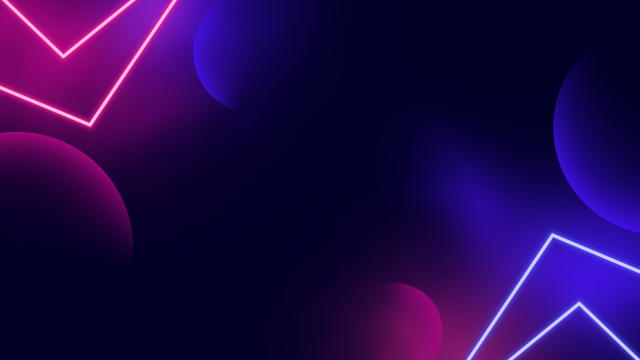
A WebGL 1 fragment shader for this background:

```glsl
precision highp float;
// Neon chevrons and rim-lit discs over soft magenta and blue haze on deep navy.

uniform vec2 u_resolution;

#define NAVY vec3(0.004, 0.0, 0.145)
#define MAGENTA vec3(0.64, 0.02, 0.49)
#define ROSE vec3(0.62, 0.09, 0.43)
#define VIOLET vec3(0.60, 0.15, 0.85)
#define BLUE vec3(0.25, 0.06, 0.90)
#define NEON_PINK vec3(1.0, 0.10, 0.60)
#define NEON_BLUE vec3(0.32, 0.32, 1.0)
#define TUBE_RADIUS 0.0045
#define HAZE_SCALE 4.5
#define HAZE_WARP 0.045
#define HAZE_CONTRAST 0.35

vec2 randomGradient(vec2 cell) {
  float angle = 6.2832 * fract(sin(dot(cell, vec2(127.1, 311.7))) * 43758.5);
  return vec2(cos(angle), sin(angle));
}

float gradientNoise(vec2 p) {
  vec2 i = floor(p), f = fract(p);
  vec2 u = f * f * f * (f * (f * 6.0 - 15.0) + 10.0);
  vec2 e = vec2(0.0, 1.0);
  float bottom = mix(dot(randomGradient(i), f),
                     dot(randomGradient(i + e.yx), f - e.yx), u.x);
  float top = mix(dot(randomGradient(i + e.xy), f - e.xy),
                  dot(randomGradient(i + e.yy), f - e.yy), u.x);
  return mix(bottom, top, u.y);
}

float fbm(vec2 p) {
  float sum = 0.0, amplitude = 0.7;
  for (int i = 0; i < 3; i++) {
    sum += amplitude * gradientNoise(p);
    p = p * 2.03 + 7.1;
    amplitude *= 0.45;
  }
  return sum;
}

// Elliptical Gaussian falloff, rotated by angle
float glow(vec2 p, vec2 center, vec2 size, float angle) {
  float c = cos(angle), s = sin(angle);
  vec2 q = p - center;
  q = vec2(c * q.x + s * q.y, c * q.y - s * q.x) / size;
  return exp(-dot(q, q));
}

float segmentDistance(vec2 p, vec2 a, vec2 b) {
  vec2 pa = p - a, ba = b - a;
  return length(pa - ba * clamp(dot(pa, ba) / dot(ba, ba), 0.0, 1.0));
}

// Two arms from a tip, lengthened past the canvas edge
float chevronDistance(vec2 p, vec2 tip, vec2 endA, vec2 endB) {
  return min(segmentDistance(p, tip, mix(tip, endA, 1.5)),
             segmentDistance(p, tip, mix(tip, endB, 1.5)));
}

// Bright tube with a tight and a wide halo
vec3 addNeon(vec3 color, float d, vec3 tint, float pixel) {
  color = mix(color, tint, 0.16 * exp(-d / 0.045));
  color = mix(color, tint, 0.85 * exp(-d * d / 0.00012));
  float core = 1.0 - smoothstep(TUBE_RADIUS - pixel, TUBE_RADIUS + pixel, d);
  return mix(color, mix(tint, vec3(1.0), 0.72), core);
}

// Disc whose rim is lit on the side facing the light
vec3 addDisc(vec3 color, vec2 p, vec3 disc, vec2 light, float fadeEdge,
             float rimWidth, float cover, vec3 tint, float pixel) {
  vec2 q = p - disc.xy;
  float depth = disc.z - length(q);
  float inside = smoothstep(-pixel, pixel, depth);
  float facing = dot(q, normalize(light)) / max(length(q), 0.001);
  float rim = smoothstep(fadeEdge, 1.0, facing) * exp(-max(depth, 0.0) / rimWidth);
  color = mix(color, NAVY, inside * cover);
  return mix(color, tint, inside * rim);
}

void main() {
  vec2 p = gl_FragCoord.xy / u_resolution.y;
  p.x *= 16.0 * u_resolution.y / (9.0 * u_resolution.x);
  float pixel = 0.75 / u_resolution.y;

  // Haze
  float density = fbm(p * HAZE_SCALE);
  vec2 h = p + HAZE_WARP * vec2(density, fbm(p * HAZE_SCALE + 19.0));
  density = 1.0 + HAZE_CONTRAST * density;
  vec3 color = NAVY;
  color = mix(color, BLUE, 0.80 * glow(h, vec2(0.50, 1.0), vec2(0.26, 0.26), 0.0));
  color = mix(color, MAGENTA, 0.12 * glow(h, vec2(0.30, 0.60), vec2(0.25, 0.20), 0.0));
  color = mix(color, MAGENTA, 0.95 * density * glow(h, vec2(0.12, 0.88), vec2(0.30, 0.24), 0.0));
  color = mix(color, MAGENTA, 0.25 * density * glow(h, vec2(0.42, 0.70), vec2(0.16, 0.09), 0.3));
  color = mix(color, VIOLET, 0.65 * density * glow(h, vec2(0.42, 0.98), vec2(0.12, 0.10), 0.9));
  color = mix(color, BLUE, 0.50 * density * glow(h, vec2(1.32, 0.44), vec2(0.19, 0.11), -0.8));
  color = mix(color, BLUE, 0.95 * glow(h, vec2(1.64, 0.24), vec2(0.30, 0.21), 0.0));
  color = mix(color, ROSE, 0.90 * density * glow(h, vec2(1.24, -0.02), vec2(0.25, 0.24), 0.0));

  // Discs
  color = addDisc(color, p, vec3(0.708, 0.856, 0.171), vec2(-1.0, -0.1), 0.25, 0.05, 0.1, BLUE, pixel);
  color = addDisc(color, p, vec3(1.836, 0.646, 0.299), vec2(-0.5, -0.85), -0.45, 0.085, 0.4, BLUE, pixel);
  color = addDisc(color, p, vec3(0.046, 0.310, 0.324), vec2(0.3, 0.95), 0.05, 0.075, 0.9, MAGENTA, pixel);
  color = addDisc(color, p, vec3(1.097, 0.081, 0.132), vec2(0.95, 0.3), -0.1, 0.06, 0.0, MAGENTA, pixel);

  // Neon chevrons
  float pink = min(chevronDistance(p, vec2(0.176, 0.843), vec2(0.012, 1.0), vec2(0.370, 1.0)),
                   chevronDistance(p, vec2(0.250, 0.653), vec2(0.0, 0.757), vec2(0.486, 1.0)));
  float blue = min(chevronDistance(p, vec2(1.535, 0.347), vec2(1.301, 0.0), vec2(1.778, 0.245)),
                   chevronDistance(p, vec2(1.609, 0.157), vec2(1.417, 0.0), vec2(1.773, 0.0)));
  color = addNeon(color, pink, NEON_PINK, pixel);
  color = addNeon(color, blue, NEON_BLUE, pixel);

  gl_FragColor = vec4(color, 1.0);
}
```
